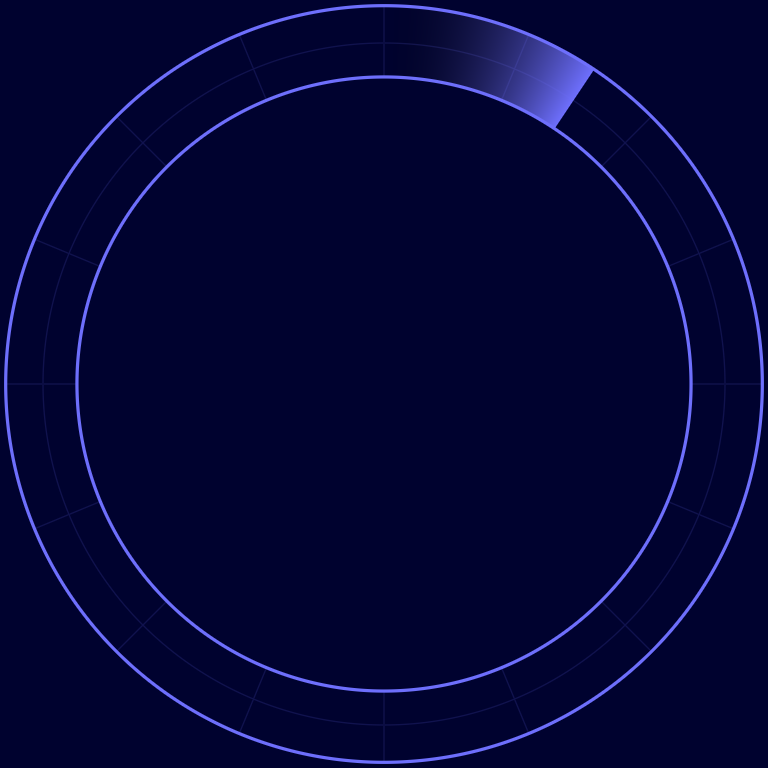
Write a WebGL 1 fragment shader that draws this background.

```glsl
precision highp float;
// Draws a thin double ring dial with faint ticks and one glowing sweep segment on deep navy.
uniform vec2 u_resolution;

const float TAU = 6.283185;
const float OUTER_RADIUS = 0.4926;
const float MIDDLE_RADIUS = 0.444;
const float INNER_RADIUS = 0.3998;
const float SECTOR_COUNT = 16.0;
const float SWEEP_SECTORS = 1.5;

const vec3 NAVY = vec3(0.0, 0.008, 0.185);
const vec3 VIOLET = vec3(0.43, 0.435, 0.99);

// Coverage of a region whose signed distance is negative inside
float fill(float dist, float pixel) {
    return clamp(0.5 - dist / pixel, 0.0, 1.0);
}

// Coverage of a line of the given width around distance zero
float stroke(float dist, float width, float pixel) {
    float halfWidth = 0.5 * max(width, pixel);
    float coverage = fill(abs(dist) - halfWidth, pixel);
    return coverage * min(width / pixel, 1.0);
}

// Signed distance to the band between two radii
float bandDistance(float radius, float inner, float outer) {
    return max(inner - radius, radius - outer);
}

// Distance to the nearest of the evenly spaced spokes
float spokeDistance(float angle, float radius, float count) {
    float spacing = TAU / count;
    float offset = mod(angle + 0.5 * spacing, spacing) - 0.5 * spacing;
    return radius * sin(offset);
}

void main() {
    float size = min(u_resolution.x, u_resolution.y);
    float pixel = 1.0 / size;
    vec2 p = (gl_FragCoord.xy - 0.5 * u_resolution) / size;
    float radius = length(p);
    float angle = mod(atan(p.x, p.y + 1e-6) + TAU, TAU); // clockwise from the top
    float band = fill(bandDistance(radius, INNER_RADIUS, OUTER_RADIUS), pixel);

    // Sweep: colour and opacity both rise along the arc to a crisp end
    float sweepAngle = SWEEP_SECTORS * TAU / SECTOR_COUNT;
    float progress = clamp(angle / sweepAngle, 0.0, 1.0);
    float sweep = band * fill(radius * (angle - sweepAngle), pixel);
    vec3 color = mix(NAVY, VIOLET * progress, progress * sweep);

    // Faint guides: middle circle and spokes
    float spokes = band * stroke(spokeDistance(angle, radius, SECTOR_COUNT), 0.0017, pixel);
    float guides = max(spokes, stroke(radius - MIDDLE_RADIUS, 0.0017, pixel));
    color = mix(color, VIOLET, 0.15 * guides);

    // Bright rims
    float rims = max(stroke(radius - OUTER_RADIUS, 0.0042, pixel),
                     stroke(radius - INNER_RADIUS, 0.0042, pixel));
    color = mix(color, VIOLET, rims);

    gl_FragColor = vec4(color, 1.0);
}
```
